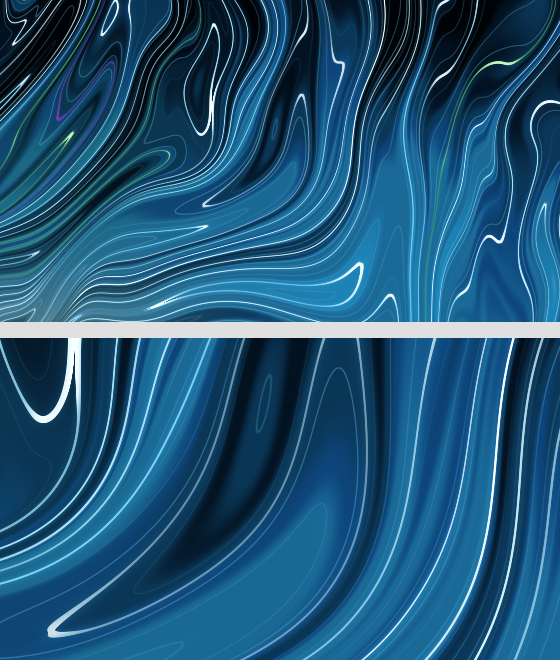
Top: the whole. Bottom: its middle third, enlarged.
Reproduce this background procedurally as a Shadertoy shader.

```glsl
// Liquid marble: folded blue strands traced by thin glowing contour lines.
#define LINE_COUNT 14.0
#define LINE_WIDTH 0.0008
#define TIP_WIDTH 0.0030
#define FINE_RATIO 3.0
#define WARP_LEFT 0.19
#define WARP_RIGHT 0.035
#define SWEEP 0.60
#define FOLD 0.115
#define CURL 0.045
#define EXPOSURE 0.50
#define GLOW 0.17

float hash(float n) { return fract(sin(n * 12.9898 + 4.1) * 4375.85); }

float bump(vec2 p, vec2 centre, vec2 size) {
    vec2 d = (p - centre) / size;
    return exp(-dot(d, d));
}

// Layered sine warp, strongest at the left and near the right rim.
vec2 warp(vec2 p) {
    float left = 1.0 - smoothstep(0.2, 1.0, p.x);
    float amp = mix(WARP_RIGHT, WARP_LEFT, left) + 0.09 * smoothstep(1.42, 1.7, p.x);
    float freq = 4.2;
    for (int i = 0; i < 3; i++) {
        float k = float(i);
        p += amp * sin(freq * p.yx + vec2(0.7 + 2.1 * k, 2.4 + 1.3 * k));
        amp *= 0.52;
        freq *= 1.8;
    }
    return p;
}

// Height whose level sets are the strands; ridges fade upward into hairpins.
float strands(vec2 p) {
    vec2 q = warp(p);
    float lean = 1.0 - smoothstep(0.4, 1.6, q.x);
    float left = 1.0 - smoothstep(0.25, 1.15, q.x);
    float u = q.x + SWEEP * lean * exp(-3.5 * max(q.y, -0.1));
    u -= 0.2 * left * cos(5.5 * (q.y - 0.65));
    float h = u + (0.03 + FOLD * (1.0 - q.y)) * sin(16.0 * u + 1.2 * sin(2.5 * q.y + 1.0));
    h += 0.018 * sin(41.0 * u + 5.0 * q.y);
    h += CURL * left * sin(9.0 * q.y + 4.0 * u);
    float arch = (q.x - 1.42) / 0.11;
    return h + 0.38 * exp(-arch * arch) * (1.05 - q.y);
}

// Largest one-sided slope, so that creases stay crisp.
float steepness(vec2 p, float h) {
    vec2 e = vec2(0.002, 0.0);
    float dx = max(abs(strands(p + e) - h), abs(strands(p - e) - h));
    float dy = max(abs(strands(p + e.yx) - h), abs(strands(p - e.yx) - h));
    return max(length(vec2(dx, dy)) / e.x, 0.04);
}

// Black through navy to bright azure.
vec3 palette(float t) {
    vec3 c = mix(vec3(0.0, 0.01, 0.025), vec3(0.01, 0.07, 0.13), smoothstep(0.0, 0.18, t));
    c = mix(c, vec3(0.04, 0.21, 0.34), smoothstep(0.2, 0.38, t));
    c = mix(c, vec3(0.05, 0.27, 0.48), smoothstep(0.44, 0.56, t));
    c = mix(c, vec3(0.10, 0.41, 0.59), smoothstep(0.56, 0.68, t));
    return mix(c, vec3(0.11, 0.51, 0.71), smoothstep(0.84, 1.15, t));
}

vec3 lineColour(float seed, float tip) {
    vec3 c = mix(vec3(0.48, 0.80, 0.92), vec3(0.97, 1.0, 1.0), max(tip, hash(seed + 3.0)));
    float pick = hash(seed + 17.0);
    if (pick > 0.90) return vec3(0.42, 0.24, 0.66);
    if (pick > 0.80) return mix(vec3(0.30, 0.60, 0.30), vec3(0.80, 0.98, 0.74), tip);
    return c;
}

void mainImage(out vec4 fragColor, in vec2 fragCoord) {
    vec2 p = fragCoord / iResolution.y;
    float px = 1.0 / iResolution.y;
    float h = strands(p);
    float steep = steepness(p, h);

    // Soft shading in bands, brighter toward the bottom centre
    float bands = 0.18 * sin(h * 9.0 + 0.6) + 0.14 * sin(h * 23.0 + 2.0)
                + 0.10 * sin(h * 51.0 + p.y * 2.0) + 0.05 * sin(h * 117.0);
    float tone = EXPOSURE + 0.56 * (0.5 - p.y) + bands;
    tone += 0.20 * bump(p, vec2(1.15, 0.2), vec2(0.4, 0.4));
    tone += 0.22 * bump(p, vec2(1.08, 0.85), vec2(0.1, 0.4));
    tone -= 0.34 * bump(p, vec2(1.42, 1.0), vec2(0.18, 0.35));
    tone -= 0.10 * bump(p, vec2(0.2, 0.95), vec2(0.35, 0.2));
    float level = h * LINE_COUNT;
    float groove = (fract(level) - 0.3) / 0.13;
    tone -= 0.12 * exp(-groove * groove);
    vec3 colour = palette(tone);

    // Teal grey haze in the lower left
    float haze = bump(p, vec2(0.1, -0.04), vec2(0.5, 0.22));
    vec3 grey = mix(vec3(0.13, 0.34, 0.40), vec3(0.44, 0.56, 0.62), clamp(tone - 0.25, 0.0, 1.0));
    colour = mix(colour, grey, 0.85 * haze);
    float teal = bump(p, vec2(0.2, 0.5), vec2(0.4, 0.3));
    colour = mix(colour, colour * vec3(1.1, 1.0, 0.86), teal);

    // Faint hair lines between the main ones
    float fine = level * FINE_RATIO + 0.5;
    float fineGap = 1.0 / (LINE_COUNT * FINE_RATIO * steep);
    float fineDist = abs(fine - round(fine)) * fineGap;
    float hair = 1.0 - smoothstep(0.0, 0.0003 + px, fineDist);
    hair *= smoothstep(0.006, 0.016, fineGap) * hash(round(fine) + 40.0);
    colour = mix(colour, vec3(0.36, 0.68, 0.80), 0.5 * hair);

    // Main contour lines, swelling at hairpin tips
    float id = round(level);
    float offset = abs(level - id);
    float gap = 1.0 / (LINE_COUNT * steep);
    float dist = offset * gap;
    float tip = 1.0 - smoothstep(0.2, 1.1, steep);
    float width = mix(LINE_WIDTH, TIP_WIDTH, tip * tip) * mix(0.6, 1.4, hash(id));
    float along = 0.82 + 0.18 * sin(5.0 * p.y + 3.0 * p.x + id * 2.4);
    float strength = mix(0.65, 1.3, hash(id + 9.0)) * along * smoothstep(0.004, 0.014, gap);
    strength = min(strength + 0.3 * tip, 1.0);
    vec3 ink = lineColour(id, tip);
    float halo = exp(-dist / 0.005) * (1.0 - 2.0 * offset) * strength;
    colour += GLOW * halo * ink * vec3(0.3, 0.8, 1.0);
    float core = 1.0 - smoothstep(width - 0.3 * px, width + 0.75 * px, dist);
    colour = mix(colour, ink, core * strength);

    fragColor = vec4(clamp(colour, 0.0, 1.0), 1.0);
}
```
